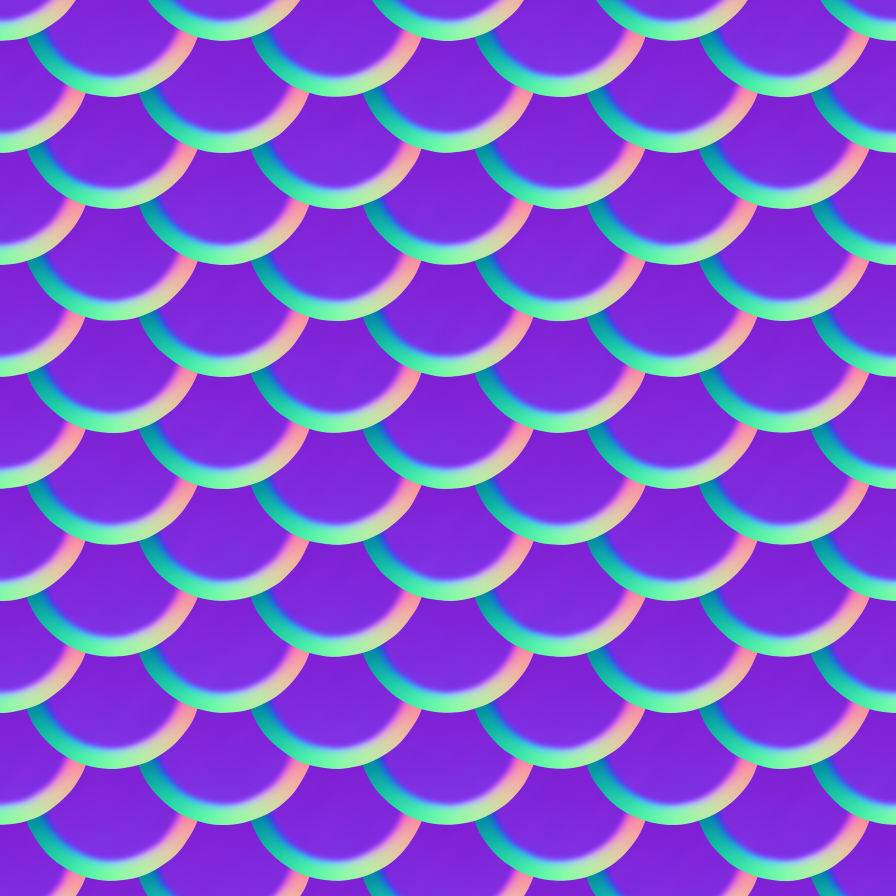
Give the GLSL for this texture map, as a three.js fragment shader.

```glsl
// Tiling normal map of overlapping fish scales with rounded, bevelled rims.
varying vec2 vUv;

// Layout, in canvas widths
const float COLUMNS = 4.0;          // scales across
const float ROWS = 16.0;            // staggered rows down, must be even
const float ROW_SHIFT = 0.056;      // height of the centres of row zero
const float RADIUS = 0.1016;
const float BEVEL_START = 0.030;    // distance from the rim where the bevel begins
const float BEVEL_FULL = 0.005;     // distance from the rim where it is steepest
const float EDGE_SOFTNESS = 0.0007;

// Surface slopes
const float TILT = 1.04;            // lean of the flat face
const float TILT_CURVE = 0.35;      // change of the lean along a scale
const float BEVEL_SLOPE = 3.8;
const float TILT_VARIATION = 0.05;  // difference between scales
const float GRAIN_SLOPE = 0.06;
const float RIM_WOBBLE = 0.0008;
const vec2 GRAIN_CELLS = vec2(12.0, 32.0);
const vec2 WOBBLE_CELLS = vec2(40.0);

float hash(vec2 p) {
  vec3 q = fract(vec3(p.xyx) * 0.1031);
  q += dot(q, q.yzx + 33.33);
  return fract((q.x + q.y) * q.z);
}

// Dot product of a random unit gradient at a wrapped lattice corner
float corner(vec2 cell, vec2 offset, vec2 period) {
  float angle = 6.28318 * hash(mod(cell, period));
  return dot(vec2(cos(angle), sin(angle)), offset);
}

// Periodic gradient noise, roughly -0.7 to 0.7
float gradientNoise(vec2 p, vec2 period) {
  vec2 i = floor(p);
  vec2 f = fract(p);
  vec2 w = f * f * f * (f * (f * 6.0 - 15.0) + 10.0);
  vec2 e = vec2(1.0, 0.0);
  float low = mix(corner(i, f, period), corner(i + e.xy, f - e.xy, period), w.x);
  float high = mix(corner(i + e.yx, f - e.yx, period), corner(i + e.xx, f - e.xx, period), w.x);
  return mix(low, high, w.y);
}

// Slope to colour, with green pointing down the canvas
vec3 encodeNormal(vec2 slope) {
  return 0.5 + 0.5 * normalize(vec3(slope, 1.0));
}

// Colour of one scale; local is the offset from its centre
vec3 scaleColor(vec2 local, float rimDistance, vec2 id, vec2 grain) {
  vec2 outward = local / max(length(local), 0.0001);
  float bevel = 1.0 - smoothstep(BEVEL_FULL, BEVEL_START, rimDistance);
  float lean = TILT + TILT_CURVE * local.y / RADIUS;
  lean += TILT_VARIATION * (hash(id + 7.0) - 0.5);
  vec2 slope = vec2(0.0, -lean) + grain * (1.0 - bevel);
  slope += BEVEL_SLOPE * bevel * vec2(outward.x, -outward.y);
  return encodeNormal(slope);
}

void main() {
  // Faint diagonal brushing on the faces
  vec2 brushed = vec2(vUv.x + vUv.y, vUv.x - vUv.y) * GRAIN_CELLS;
  vec2 grain = GRAIN_SLOPE * vec2(gradientNoise(brushed, GRAIN_CELLS),
                                  gradientNoise(brushed + 5.5, GRAIN_CELLS));
  float wobble = RIM_WOBBLE * gradientNoise(vUv * WOBBLE_CELLS, WOBBLE_CELLS);

  // Stack the nearby rows, each higher row covering the one below
  float baseRow = floor((vUv.y - ROW_SHIFT) * ROWS);
  vec3 color = encodeNormal(vec2(0.0, -TILT));
  for (int k = -1; k <= 2; k++) {
    float row = baseRow + float(k);
    float across = vUv.x * COLUMNS - 0.5 * mod(row, 2.0);
    float column = floor(across + 0.5);
    vec2 local = vec2((across - column) / COLUMNS, vUv.y - ROW_SHIFT - row / ROWS);
    float rimDistance = RADIUS - length(local) + wobble;
    vec2 id = mod(vec2(column, row), vec2(COLUMNS, ROWS));
    float cover = smoothstep(-EDGE_SOFTNESS, EDGE_SOFTNESS, rimDistance);
    color = mix(color, scaleColor(local, rimDistance, id, grain), cover);
  }
  gl_FragColor = vec4(color, 1.0);
}
```
